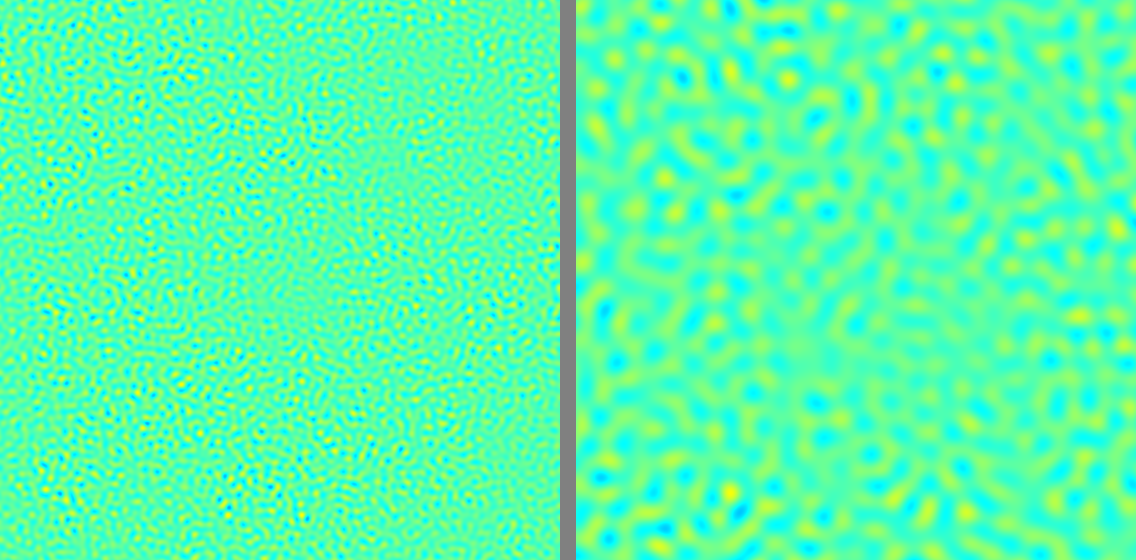
Left: the whole. Right: its middle third, enlarged.
A three.js fragment shader for this texture:

```glsl
varying vec2 vUv;

const float PI = 3.14159265;
const int WAVE_COUNT = 72;
const float MIN_FREQUENCY = 36.0;  // cycles across the canvas
const float MAX_FREQUENCY = 63.0;
const float MEAN_LEVEL = 0.459;
const float LEVEL_SPREAD = 0.037;

float hash(vec2 p) {
  return fract(sin(dot(p, vec2(127.1, 311.7))) * 43758.5453);
}

float valueNoise(vec2 p) {
  vec2 cell = floor(p);
  vec2 f = fract(p);
  vec2 blend = f * f * (3.0 - 2.0 * f);
  float low = mix(hash(cell), hash(cell + vec2(1.0, 0.0)), blend.x);
  float high = mix(hash(cell + vec2(0.0, 1.0)), hash(cell + vec2(1.0, 1.0)), blend.x);
  return mix(low, high, blend.y);
}

// Band-limited grain: plane waves in all directions, scaled to unit deviation
float ringNoise(vec2 p, float minFrequency, float maxFrequency) {
  float sum = 0.0;
  for (int i = 0; i < WAVE_COUNT; i++) {
    float id = float(i);
    float angle = PI * (id + hash(vec2(id, 1.0))) / float(WAVE_COUNT);
    float frequency = mix(minFrequency, maxFrequency, hash(vec2(id, 2.0)));
    float phase = hash(vec2(id, 3.0));
    vec2 direction = vec2(cos(angle), sin(angle));
    sum += cos(2.0 * PI * (frequency * dot(p, direction) + phase));
  }
  return sum * sqrt(2.0 / float(WAVE_COUNT));
}

// Patches of stronger and weaker grain, calmer toward the right
float grainContrast(vec2 p) {
  float patches = mix(0.65, 1.35, valueNoise(p * 9.0 + 4.0));
  return patches * mix(1.1, 0.85, smoothstep(0.3, 1.0, p.x));
}

// Rainbow ramp: blue, cyan, green, yellow, red
vec3 rainbow(float level) {
  vec3 peaks = vec3(3.0, 2.0, 1.0);
  return clamp(1.5 - abs(4.0 * level - peaks), 0.0, 1.0);
}

void main() {
  float grain = ringNoise(vUv, MIN_FREQUENCY, MAX_FREQUENCY);
  float level = MEAN_LEVEL + LEVEL_SPREAD * grain * grainContrast(vUv);
  gl_FragColor = vec4(rainbow(level), 1.0);
}
```
